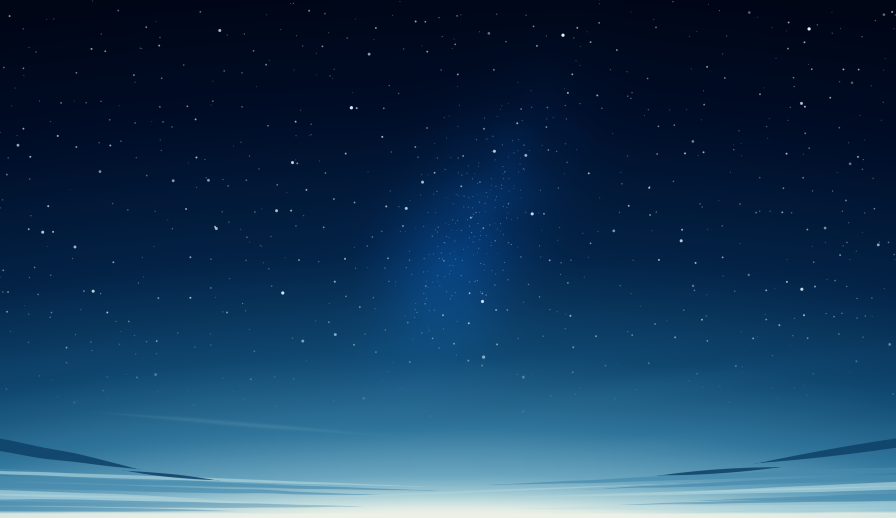
A Shadertoy shader for this background:

```glsl
#define STAR_TOP_FADE vec2(0.16, 0.42)
#define BAND_CENTER vec2(0.055, 0.575)
#define BAND_AXIS vec2(0.50, 0.866)
#define BAND_SIZE vec2(0.24, 0.115)
#define BAND_COLOR vec3(0.012, 0.105, 0.20)
#define CLOUD_DARK vec3(0.055, 0.255, 0.41)
#define CLOUD_MID vec3(0.27, 0.54, 0.68)
#define CLOUD_PALE vec3(0.66, 0.82, 0.86)
#define HORIZON_COLOR vec3(0.95, 0.95, 0.90)
#define STREAK_COUNT 16

const float HEIGHTS[8] = float[8](0.0, 0.018, 0.07, 0.16, 0.30, 0.50, 0.78, 1.02);
const vec3 SKY[8] = vec3[8](
    vec3(0.84, 0.91, 0.90), vec3(0.70, 0.84, 0.86),
    vec3(0.42, 0.65, 0.75), vec3(0.19, 0.46, 0.61),
    vec3(0.06, 0.28, 0.44), vec3(0.012, 0.135, 0.275),
    vec3(0.0, 0.05, 0.15), vec3(0.0, 0.022, 0.085));

float hash(vec2 p) {
    return fract(sin(dot(p, vec2(127.1, 311.7))) * 43758.5453);
}

float noise(vec2 p) {
    vec2 i = floor(p), f = fract(p);
    f = f * f * (3.0 - 2.0 * f);
    return mix(mix(hash(i), hash(i + vec2(1, 0)), f.x),
               mix(hash(i + vec2(0, 1)), hash(i + vec2(1, 1)), f.x), f.y);
}

vec3 skyGradient(float height) {
    vec3 color = SKY[0];
    for (int i = 1; i < 8; i++) {
        float t = (height - HEIGHTS[i - 1]) / (HEIGHTS[i] - HEIGHTS[i - 1]);
        color = mix(color, SKY[i], clamp(t, 0.0, 1.0));
    }
    return color;
}

// One jittered star per cell, kept with the given chance
float starLayer(vec2 p, float size, float chance, float radius, float px, float seed) {
    vec2 cell = floor(p / size);
    vec2 key = cell + seed;
    vec2 jitter = vec2(hash(key), hash(key + 17.3));
    float d = length(p - (cell + 0.15 + 0.7 * jitter) * size);
    float light = mix(0.35, 1.0, hash(key + 41.7));
    float r = radius * mix(0.6, 1.0, light);
    float disc = 1.0 - smoothstep(max(0.0, r - px), r + px, d);
    return disc * light * step(hash(key + 73.1), chance);
}

// Thin lens-shaped cloud between two tips
float streak(vec2 p, vec2 a, vec2 b, float thickness, float px) {
    float t = (p.x - a.x) / (b.x - a.x);
    float halfWidth = thickness * 4.0 * t * (1.0 - t);
    float wobble = 0.3 * thickness * (noise(vec2(p.x * 14.0, a.y * 90.0)) - 0.5);
    return smoothstep(-px, px, halfWidth - abs(p.y - mix(a.y, b.y, t) - wobble));
}

void mainImage(out vec4 fragColor, in vec2 fragCoord) {
    float px = 0.7 / iResolution.y;
    vec2 p = (fragCoord - vec2(0.5 * iResolution.x, 0.0)) / iResolution.y;

    // Sky curves down to a bright centre, with faint haze bands
    float haze = noise(vec2(p.x * 2.5, p.y * 26.0 - p.x * 4.0)) - 0.5;
    float hazeMask = smoothstep(0.08, 0.2, p.y) * (1.0 - smoothstep(0.3, 0.55, p.y));
    vec3 color = skyGradient(p.y + 0.09 * p.x * p.x - 0.012 + 0.014 * haze * hazeMask);

    // Tilted glowing star band
    vec2 q = p - BAND_CENTER;
    vec2 along = vec2(dot(q, BAND_AXIS), dot(q, vec2(BAND_AXIS.y, -BAND_AXIS.x)));
    along /= BAND_SIZE;
    float band = exp(-dot(along, along));
    float mottle = 0.75 + 0.5 * noise(p * 16.0);
    vec2 core = (p - vec2(-0.01, 0.48)) / vec2(0.11, 0.13);
    color += BAND_COLOR * (0.65 * band * mottle + 0.45 * exp(-dot(core, core)));

    // Stars from large to dust
    float fade = smoothstep(STAR_TOP_FADE.x, STAR_TOP_FADE.y, p.y);
    float stars = starLayer(p, 0.125, 0.5, 0.0031, px, 3.0);
    stars += 0.75 * starLayer(p, 0.052, 0.55, 0.0018, px, 29.0);
    stars += 0.4 * starLayer(p, 0.034, 0.25 + 0.5 * band, 0.0012, px, 57.0);
    stars += 0.3 * starLayer(p, 0.011, 0.6 * band * band, 0.0009, px, 91.0);
    color = mix(color, vec3(0.88, 0.95, 1.0), clamp(stars * fade, 0.0, 1.0));

    // Layered low streaks, mostly from the sides
    for (int i = 0; i < STREAK_COUNT; i++) {
        float k = float(i);
        float level = 1.0 - (k + 0.5) / float(STREAK_COUNT);
        float side = mod(k, 2.0) * 2.0 - 1.0;
        float inner = mix(0.02, 0.5, hash(vec2(k, 5.0)));
        vec2 a = vec2(side * inner, 0.008 + 0.062 * level);
        vec2 b = vec2(side * 1.25, 0.012 + 0.105 * level);
        float thickness = mix(0.003, 0.008, hash(vec2(k, 9.0)));
        vec3 tint = mix(CLOUD_MID, CLOUD_PALE, step(0.5, fract(k * 0.37)));
        color = mix(color, tint, 0.7 * streak(p, a, b, thickness, px));
    }

    // Dark streaks that frame both edges
    float dark = streak(p, vec2(-0.60, 0.095), vec2(-1.14, 0.190), 0.012, px);
    dark = max(dark, streak(p, vec2(-0.45, 0.073), vec2(-0.62, 0.091), 0.003, px));
    dark = max(dark, streak(p, vec2(0.41, 0.082), vec2(0.64, 0.098), 0.004, px));
    dark = max(dark, streak(p, vec2(0.60, 0.106), vec2(1.14, 0.185), 0.009, px));
    color = mix(color, CLOUD_DARK, 0.88 * dark);

    // Pale wisps and horizon light
    float wisp = streak(p, vec2(-0.32, 0.036), vec2(0.42, 0.066), 0.0018, px);
    wisp += 0.25 * streak(p, vec2(-0.60, 0.198), vec2(-0.20, 0.165), 0.003, 4.0 * px);
    color = mix(color, CLOUD_PALE, clamp(wisp, 0.0, 1.0) * 0.6);
    float glow = exp(-4.0 * p.x * p.x - 900.0 * p.y * p.y);
    float ground = 1.0 - smoothstep(0.008, 0.015, p.y + 0.002 * noise(vec2(p.x * 9.0, 2.0)));
    color = mix(color, HORIZON_COLOR, max(0.75 * glow, 0.8 * ground));

    fragColor = vec4(clamp(color, 0.0, 1.0), 1.0);
}
```
